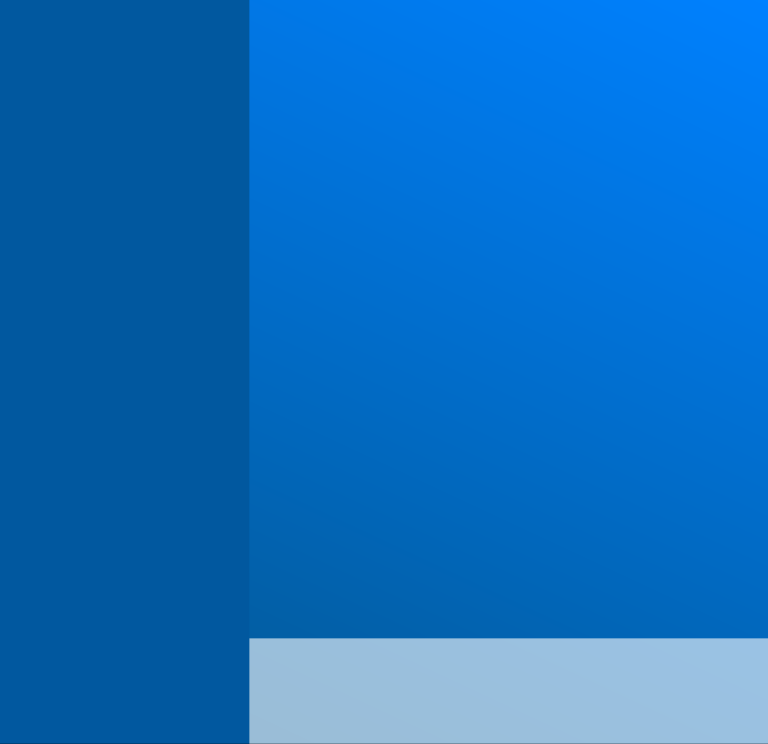
Write a Shadertoy shader that draws this background.

```glsl
// A flat dark blue sidebar beside a panel with a slanted blue gradient,
// whose lower strip is veiled by translucent white. The gradient runs from
// corner to corner of the panel; edges are smoothed over one pixel.

#define SIDEBAR_WIDTH 0.3247                  // share of canvas width
#define FOOTER_HEIGHT 0.1420                  // share of canvas height
#define BASE_LINE 0.0013                      // thin shade along the bottom
#define TILT 0.4363                           // gradient lean from vertical, radians
#define VEIL 0.60                             // opacity of the white footer
#define SIDEBAR_BLUE vec3(0.003, 0.345, 0.625)
#define GRADIENT_LOW vec3(0.008, 0.353, 0.600)
#define GRADIENT_HIGH vec3(0.000, 0.505, 1.000)

// Coverage of the side where distance is positive
float coverage(float dist, float pixel) {
    return clamp(dist / pixel + 0.5, 0.0, 1.0);
}

// Slanted gradient that spans the panel exactly, corner to corner
vec3 panelGradient(vec2 point, vec2 size) {
    vec2 direction = vec2(sin(TILT), cos(TILT));
    float t = dot(point, direction) / dot(size, direction);
    return mix(GRADIENT_LOW, GRADIENT_HIGH, clamp(t, 0.0, 1.0));
}

void mainImage(out vec4 fragColor, in vec2 fragCoord) {
    // Canvas height is one unit
    float pixel = 1.0 / iResolution.y;
    vec2 p = fragCoord * pixel;
    float aspect = iResolution.x * pixel;
    float sidebarEdge = SIDEBAR_WIDTH * aspect;

    // Gradient panel with its veiled footer
    vec2 panelSize = vec2(aspect - sidebarEdge, 1.0);
    vec3 color = panelGradient(p - vec2(sidebarEdge, 0.0), panelSize);
    color = mix(color, vec3(1.0), VEIL * coverage(FOOTER_HEIGHT - p.y, pixel));

    // Sidebar
    color = mix(SIDEBAR_BLUE, color, coverage(p.x - sidebarEdge, pixel));

    // Faint line at the base
    float line = clamp((BASE_LINE - p.y) / pixel + 0.5, 0.0, 1.0);
    color *= 1.0 - 0.25 * line;

    fragColor = vec4(color, 1.0);
}
```
